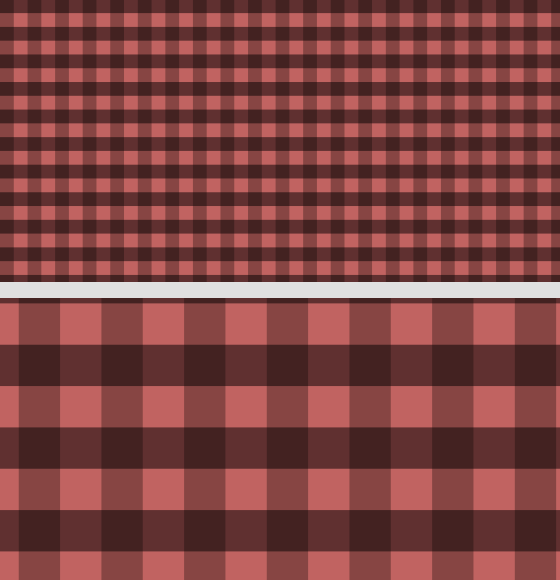
Top, the full canvas; bottom, a detail of the centre.
Reproduce this pattern procedurally as a WebGL 2 fragment shader.

```glsl
#version 300 es
precision highp float;
// Two-tone red gingham: dark vertical and horizontal bands crossing on a light ground.

uniform vec2 u_resolution;
out vec4 fragColor;

const float REPEATS_ACROSS = 20.32;  // band pairs over the canvas width
const float BAND_SHARE = 0.5;        // dark part of each repeat
const float ROW_SHIFT = 0.024;       // rows start slightly above the top edge

const vec3 LIGHT_CELL = vec3(0.755, 0.390, 0.380);
const vec3 COLUMN_CELL = vec3(0.528, 0.272, 0.262);
const vec3 ROW_CELL = vec3(0.378, 0.190, 0.190);
const vec3 CROSS_CELL = vec3(0.262, 0.133, 0.130);

// Running total of dark band length from 0 to t
float bandIntegral(float t, float share) {
    return floor(t) * share + min(fract(t), share);
}

// Dark band coverage averaged over a footprint centred on t
float bandCoverage(float t, float share, float footprint) {
    float halfSize = 0.5 * footprint;
    return (bandIntegral(t + halfSize, share) - bandIntegral(t - halfSize, share)) / footprint;
}

// Colour of the weave for the given column and row coverage
vec3 weaveColor(float column, float row) {
    vec3 lightRow = mix(LIGHT_CELL, COLUMN_CELL, column);
    vec3 darkRow = mix(ROW_CELL, CROSS_CELL, column);
    return mix(lightRow, darkRow, row);
}

void main() {
    // Square repeats, measured from the top left corner
    vec2 fromTopLeft = vec2(gl_FragCoord.x, u_resolution.y - gl_FragCoord.y);
    float footprint = REPEATS_ACROSS / u_resolution.x;
    vec2 cell = fromTopLeft * footprint + vec2(0.0, ROW_SHIFT);

    float column = bandCoverage(cell.x, BAND_SHARE, footprint);
    float row = bandCoverage(cell.y, BAND_SHARE, footprint);
    fragColor = vec4(weaveColor(column, row), 1.0);
}
```
